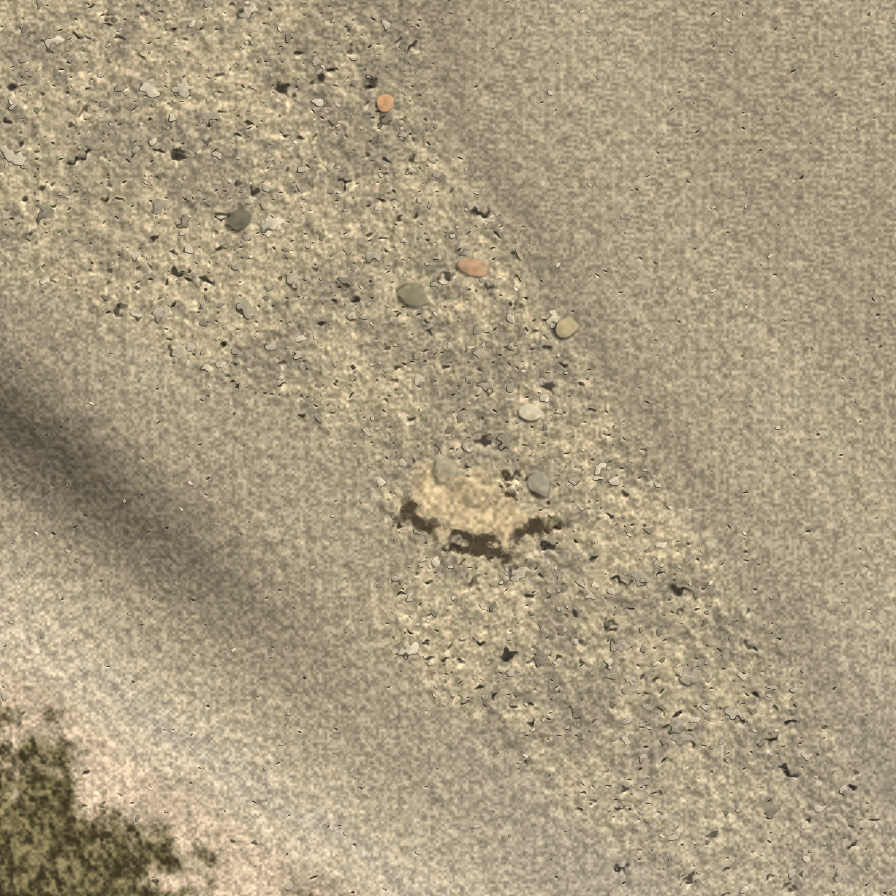
A WebGL 1 fragment shader for this texture:

```glsl
precision highp float;
uniform vec2 u_resolution;

float hash(vec2 p) {
  return fract(sin(dot(p, vec2(127.1, 311.7))) * 43758.5453);
}

float noise(vec2 p) {
  vec2 i = floor(p), f = fract(p);
  f = f * f * (3.0 - 2.0 * f);
  return mix(mix(hash(i), hash(i + vec2(1, 0)), f.x),
             mix(hash(i + vec2(0, 1)), hash(i + 1.0), f.x), f.y);
}

float fbm(vec2 p) {
  float sum = 0.0, amp = 0.5;
  for (int i = 0; i < 5; i++) {
    sum += amp * noise(p);
    p = mat2(1.6, 1.2, -1.2, 1.6) * p + 7.3;
    amp *= 0.5;
  }
  return sum;
}

// Slope of the ground towards the light
float relief(vec2 p, float scale) {
  return fbm(p * scale) - fbm((p + vec2(0.002, 0.003)) * scale);
}

float blob(vec2 p, vec2 center, vec2 radius, float angle) {
  float c = cos(angle), s = sin(angle);
  return length(mat2(c, -s, s, c) * (p - center) / radius);
}

vec3 stone(vec3 col, vec2 p, vec2 center, vec2 radius, float angle, vec3 tint) {
  float shade = blob(p, center - 0.25 * radius.y, radius, angle);
  float d = blob(p, center, radius, angle) + 0.35 * (noise(p * 110.0) - 0.5);
  col *= 1.0 - 0.5 * smoothstep(1.25, 0.85, shade);
  tint *= 0.88 + 0.07 * dot(p - center, vec2(0.6, 0.8)) / radius.y + 0.2 * noise(p * 200.0);
  return mix(col, tint, smoothstep(1.15, 0.85, d));
}

// Random pebbles and ragged pits, one per grid cell at most
vec3 scatter(vec3 col, vec2 p, float scale, float density, float seed) {
  vec2 cell = floor(p * scale);
  vec2 ragged = p + 0.35 / scale * (vec2(noise(p * 170.0), noise(p * 170.0 + 50.0)) - 0.5);
  for (int j = -1; j <= 1; j++) {
    for (int i = -1; i <= 1; i++) {
      vec2 id = cell + vec2(i, j) + seed;
      float pick = hash(id), kind = hash(id + 31.7), tone = hash(id + 21.0);
      vec2 center = (id - seed + 0.2 + 0.6 * vec2(hash(id + 5.1), hash(id + 9.4))) / scale;
      vec2 radius = vec2(0.15 + 0.17 * tone, 0.1 + 0.1 * kind) / scale;
      float turn = 1.6 * hash(id + 14.2) - 0.8;
      if (pick < density) {
        if (kind < 0.55) {
          col *= 1.0 + 0.16 * smoothstep(1.3, 0.6, blob(ragged, center - vec2(0.05, 0.22) / scale, radius, turn));
          col *= 1.0 - (0.35 + 0.3 * tone) * smoothstep(1.25, 0.4, blob(ragged, center, radius, turn));
        } else {
          col = stone(col, ragged, center, radius, turn, mix(vec3(0.53, 0.49, 0.41), vec3(0.88, 0.82, 0.71), tone));
        }
      }
    }
  }
  return col;
}

void main() {
  vec2 p = gl_FragCoord.xy / u_resolution;
  float broad = fbm(p * 5.0), mid = fbm(p * 18.0 + 3.0), fine = fbm(p * 55.0);
  vec2 w = p + 0.05 * (vec2(mid, fbm(p * 18.0 + 40.0)) - 0.5);

  // Worn strip running from upper left to lower right
  float rightEdge = max(0.47, 0.5 + 0.667 * (0.84 - w.y)) - w.x;
  float leftEdge = max((w.y - 0.70 + 0.58 * w.x) * 0.86, w.x - 0.42 - 1.15 * max(0.0, 0.27 - w.y));
  float worn = smoothstep(-0.015, 0.04, min(rightEdge, leftEdge));
  worn *= 1.0 - 0.5 * smoothstep(0.3, 0.0, p.y);

  // Road surface
  vec3 col = vec3(0.675, 0.62, 0.515) * (0.94 + 0.12 * broad);
  col = mix(col, vec3(0.70, 0.655, 0.57), 0.7 * smoothstep(0.5, 0.0, p.y) * smoothstep(0.3, 0.7, p.x));
  col *= 1.0 - 0.09 * smoothstep(0.045, 0.0, abs(rightEdge + 0.025));
  col *= 1.0 + 0.05 * smoothstep(0.1, 0.0, abs(rightEdge + 0.2));
  vec3 dust = mix(vec3(0.59, 0.545, 0.45), vec3(0.77, 0.70, 0.56), smoothstep(0.36, 0.58, 0.5 * (mid + fine)));
  col = mix(col, dust, 0.7 * worn);

  // Soft shade and pale sand on the left
  float shade = exp(-pow((p.y + 0.72 * p.x - 0.55 + 0.04 * broad) / 0.07, 2.0)) * smoothstep(0.5, 0.0, p.x);
  col *= 1.0 - 0.42 * shade;
  float verge = p.y + 0.68 * p.x + 0.05 * (mid - 0.5);
  col = mix(col, vec3(0.83, 0.765, 0.65), 0.9 * smoothstep(0.46, 0.29, verge));
  col = mix(col, vec3(0.71, 0.665, 0.59), 0.5 * smoothstep(0.03, 0.0, abs(verge - 0.32)) * smoothstep(0.03, 0.15, p.x));
  float sand = smoothstep(0.28, 0.24, verge);
  col = mix(col, vec3(0.82, 0.735, 0.62) * (0.8 + 0.4 * mid), sand);

  // Relief and grit
  col *= 1.0 + (0.4 + 0.45 * worn) * relief(p, 90.0);
  col *= 1.0 + 0.34 * (noise(p * 330.0) - 0.5) + 0.2 * (noise(p * 190.0 + 9.0) - 0.5);
  col = scatter(col, p, 110.0, 0.04 + 0.2 * worn, 2.0);
  col = scatter(col, p, 55.0, 0.36 * worn + 0.14 * sand, 17.0);
  col = scatter(col, p, 27.0, 0.26 * worn, 43.0);

  // Larger stones
  col = stone(col, p, vec2(0.267, 0.755), vec2(0.013, 0.011), 0.5, vec3(0.47, 0.44, 0.36));
  col = stone(col, p, vec2(0.461, 0.672), vec2(0.016, 0.012), -0.5, vec3(0.59, 0.55, 0.44));
  col = stone(col, p, vec2(0.632, 0.634), vec2(0.013, 0.010), 0.3, vec3(0.76, 0.69, 0.52));
  col = stone(col, p, vec2(0.603, 0.460), vec2(0.015, 0.011), -0.9, vec3(0.69, 0.65, 0.55));
  col = stone(col, p, vec2(0.498, 0.475), vec2(0.012, 0.014), 0.2, vec3(0.69, 0.64, 0.53));
  col = stone(col, p, vec2(0.593, 0.540), vec2(0.013, 0.009), 0.0, vec3(0.86, 0.80, 0.67));
  col = stone(col, p, vec2(0.430, 0.885), vec2(0.009), 0.0, vec3(0.84, 0.65, 0.47));
  col = stone(col, p, vec2(0.529, 0.702), vec2(0.018, 0.009), -0.2, vec3(0.78, 0.63, 0.49));

  // Broken mound with ragged shadows under it
  vec2 r = p + 0.06 * (vec2(fine, fbm(p * 55.0 + 20.0)) - 0.5);
  float mound = smoothstep(1.3, 0.6, blob(r, vec2(0.525, 0.435), vec2(0.08, 0.033), -0.5));
  col = mix(col, vec3(0.79, 0.70, 0.54) * (0.5 + 0.5 * fbm(p * 90.0) + 0.5 * noise(p * 230.0)), 0.85 * mound);
  float gap = min(blob(r, vec2(0.465, 0.416), vec2(0.035, 0.014), -0.3),
                  blob(r, vec2(0.535, 0.389), vec2(0.046, 0.009), -0.25));
  gap = min(gap, blob(r, vec2(0.594, 0.397), vec2(0.027, 0.012), 0.3));
  gap = min(gap, blob(r, vec2(0.564, 0.456), vec2(0.014, 0.008), 0.0));
  col = mix(col, vec3(0.25, 0.21, 0.15), 0.85 * smoothstep(1.4, 0.4, gap + 0.8 * (noise(p * 150.0) - 0.5)));

  // Grass in the corner
  float blades = noise(vec2(p.x * 190.0 + 40.0 * p.y, p.y * 130.0)) * 0.6 + 0.4 * noise(p * 300.0);
  float grass = smoothstep(0.06, -0.06, p.y + 0.8 * p.x - 0.16 + 0.25 * (mid - 0.5) + 0.2 * (fine - 0.5) + 0.06 * (blades - 0.5));
  vec3 green = mix(vec3(0.18, 0.16, 0.09), vec3(0.62, 0.57, 0.39), smoothstep(0.2, 0.85, 0.7 * blades + 0.3 * fine));
  col = mix(col, green, 0.9 * grass);

  gl_FragColor = vec4(clamp(col, 0.0, 1.0), 1.0);
}
```
